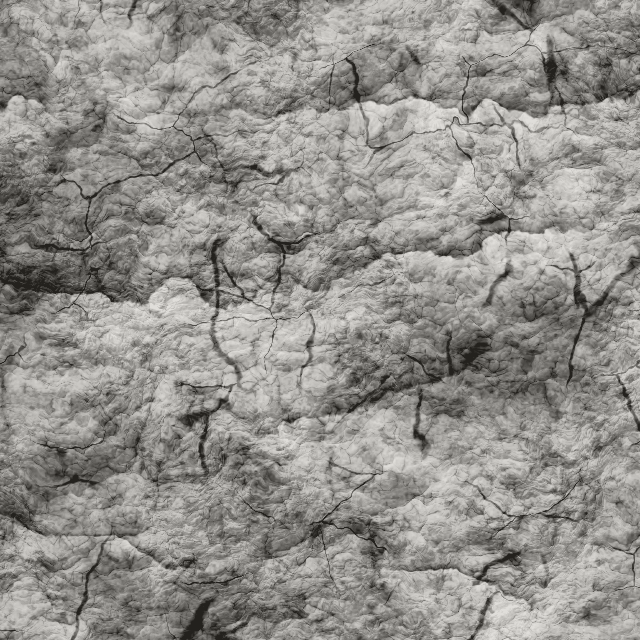
A WebGL 2 fragment shader for this texture:

```glsl
#version 300 es
precision highp float;

uniform vec2 u_resolution;
out vec4 fragColor;

// Tone
const float BASE_TONE = 0.632;
const vec3 WARM_TINT = vec3(0.008, 0.0, -0.016);
const float STAIN = 0.66;
const float MOTTLE = 0.36;
const float GRAIN = 0.12;
const float PIT_DEPTH = 0.13;
const float HIGHLIGHT_KNEE = 0.73;
// Relief
const vec2 LIGHT_DIR = vec2(-0.4, 0.92);
const float LIGHT_STEP = 0.0018;
const float LIGHT_GAIN = 0.19;
const float ROUGHNESS = 0.014;
const float CAVITY_GAIN = 0.17;
const vec2 CHUNK_STRETCH = vec2(0.9, 1.15);
const float CHUNK_SCALE = 6.0;
const int CHUNK_OCTAVES = 4;
// Ledges and cracks
const float LEDGES = 4.2;
const float LEDGE_OFFSET = -0.57;
const float LEDGE_SHADOW = 0.36;
const float LEDGE_GLOW = 0.12;
const float CRACK_DEPTH = 0.36;

vec3 hash3(vec2 cell) {
    vec3 q = fract(cell.xyx * vec3(0.1031, 0.1030, 0.0973));
    q += dot(q, q.yxz + 33.33);
    return fract((q.xxy + q.yzz) * q.zyx);
}

float noise(vec2 p) {
    vec2 i = floor(p), f = fract(p);
    f = f * f * f * (f * (f * 6.0 - 15.0) + 10.0);
    float low = mix(hash3(i).x, hash3(i + vec2(1, 0)).x, f.x);
    float high = mix(hash3(i + vec2(0, 1)).x, hash3(i + vec2(1, 1)).x, f.x);
    return mix(low, high, f.y);
}

// Zero-centred fractal noise
float fbm(vec2 p, int octaves) {
    float sum = 0.0, amp = 0.5;
    for (int i = 0; i < octaves; i++) {
        sum += amp * (noise(p) - 0.5);
        p = mat2(1.6, 1.2, -1.2, 1.6) * p + 13.7;
        amp *= 0.5;
    }
    return sum;
}

// Fractal noise with sharp, broken valleys
float billow(vec2 p, int octaves) {
    float sum = 0.0, amp = 0.5;
    for (int i = 0; i < octaves; i++) {
        sum += amp * abs(2.0 * noise(p) - 1.0);
        p = mat2(1.6, 1.2, -1.2, 1.6) * p + 7.9;
        amp *= 0.55;
    }
    return sum;
}

// Upper envelope of tilted domes: x = height, y = gap to the next dome
vec2 chunks(vec2 p) {
    vec2 cell = floor(p);
    float best = -9.0, second = -9.0;
    for (int y = -1; y <= 1; y++) {
        for (int x = -1; x <= 1; x++) {
            vec2 id = cell + vec2(x, y);
            vec3 r = hash3(id);
            vec2 d = p - id - r.xy;
            vec2 tilt = 0.9 * (hash3(id + 51.3).xy - 0.5);
            float h = 0.3 * r.z + dot(tilt, d) - 0.9 * dot(d, d);
            second = max(second, min(best, h));
            best = max(best, h);
        }
    }
    return vec2(best, best - second);
}

// Stacked chunk sizes plus fine roughness: x = height, y = cavity
vec2 relief(vec2 p) {
    float coarse = mix(0.55, 1.35, smoothstep(0.3, 0.7, noise(p * 7.0 + 60.0)));
    vec2 result = vec2(coarse * ROUGHNESS * billow(p * vec2(24.0, 30.0), 5), 0.0);
    float scale = CHUNK_SCALE;
    for (int i = 0; i < CHUNK_OCTAVES; i++) {
        float shift = float(i) * 17.3;
        vec2 c = chunks(p * scale * CHUNK_STRETCH + shift);
        float rough = mix(0.15, 1.0, smoothstep(0.35, 0.7, noise(p * scale * 0.6 + shift)));
        float open = smoothstep(0.45, 0.7, noise(p * scale * 1.4 + shift + 5.0));
        result += vec2(0.48 * rough * c.x / scale, open * exp(-14.0 * c.y));
        scale *= 2.1;
    }
    return result;
}

// Broken horizontal shelves: dark hollow above each lip, pale rock below it
float ledgeTone(vec2 p) {
    float s = p.y * LEDGES + LEDGE_OFFSET + 1.3 * fbm(p * vec2(2.5, 2.0), 3) + 0.4 * fbm(p * 14.0, 5);
    float k = floor(s + 0.5), u = s - k;
    float presence = smoothstep(0.35, 0.75, noise(vec2(p.x * 4.0 + 3.1, k * 7.3 + 2.0)));
    float depth = 0.02 + 0.14 * noise(vec2(p.x * 9.0, k * 5.1 + 40.0));
    float hollow = LEDGE_SHADOW * exp(-max(u, 0.0) / depth) + 0.09 * exp(-max(u, 0.0) / 0.22);
    float glow = LEDGE_GLOW * exp(min(u, 0.0) / 0.2);
    return presence * mix(glow, -hollow, smoothstep(-0.014, 0.014, u));
}

// Hairline fractures that fade in and out along their length
float crack(vec2 p, vec2 scale, float seed) {
    float presence = smoothstep(0.52, 0.76, noise(p * 9.0 + seed));
    float width = 0.01 + 0.03 * presence;
    return presence * (1.0 - smoothstep(0.2 * width, width, chunks(p * scale + seed).y));
}

void main() {
    vec2 p = gl_FragCoord.xy / u_resolution;
    vec2 bend = vec2(fbm(p * 7.0 + 5.0, 3), fbm(p * 7.0 + 31.0, 3));
    vec2 jag = vec2(fbm(p * 48.0 + 2.0, 3), fbm(p * 48.0 + 71.0, 3));
    vec2 q = p + 0.07 * bend + 0.016 * jag;

    // Directional light and broken creases
    vec2 surface = relief(q);
    float slope = (surface.x - relief(q + LIGHT_STEP * LIGHT_DIR).x) / LIGHT_STEP;
    float tone = BASE_TONE + LIGHT_GAIN * slope / (1.0 + 0.5 * abs(slope));
    tone -= CAVITY_GAIN * surface.y;

    // Weathering stains, mineral grain and pits
    tone += STAIN * fbm(p * vec2(2.6, 4.5) + 8.0, 4);
    tone += MOTTLE * fbm(q * vec2(24.0, 32.0), 4);
    tone += GRAIN * (noise(p * 250.0) - 0.5);
    tone -= PIT_DEPTH * smoothstep(0.1, 0.24, fbm(p * vec2(60.0, 80.0) + 19.0, 3));

    tone += ledgeTone(p + 0.008 * jag);
    tone -= CRACK_DEPTH * max(crack(q, vec2(6.0, 3.2), 11.0), crack(q, vec2(7.0, 10.0), 47.0));

    tone -= 0.45 * max(tone - HIGHLIGHT_KNEE, 0.0);
    fragColor = vec4(clamp(tone, 0.13, 0.87) + WARM_TINT, 1.0);
}
```
